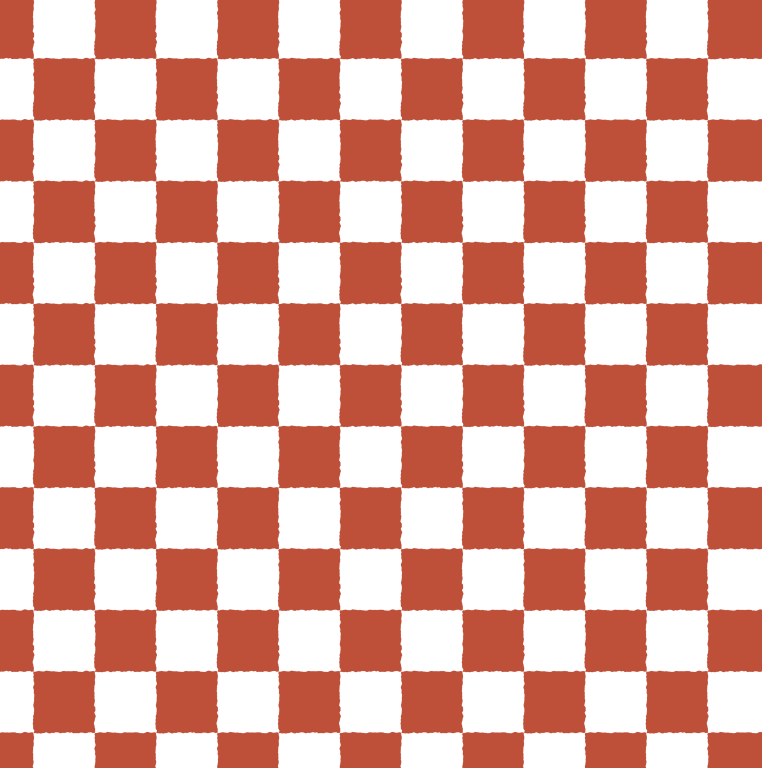
This pattern is drawn by a Shadertoy shader. Its source:

```glsl
// Terracotta and white checkerboard whose squares have rough, hand-cut edges.

const vec3 WHITE = vec3(1.0);
const vec3 TERRACOTTA = vec3(0.745, 0.31, 0.22);
const float CELL_SIZE = 0.0798;               // fraction of canvas height
const vec2 GRID_ORIGIN = vec2(0.0438, 0.0462);

// Hash without sine, 0 to 1
float hash(vec2 p) {
    vec3 q = fract(vec3(p.xyx) * 0.1031);
    q += dot(q, q.yzx + 33.33);
    return fract((q.x + q.y) * q.z);
}

// Smooth 1D value noise, -1 to 1
float noise(float x, float seed) {
    float i = floor(x);
    float f = x - i;
    float blend = f * f * (3.0 - 2.0 * f);
    return 2.0 * mix(hash(vec2(i + 50.0, seed)), hash(vec2(i + 51.0, seed)), blend) - 1.0;
}

// Displacement along one side: a slow drift with finer nicks
float edgeWobble(float along, float seed) {
    return 0.006 * noise(along * 5.0, seed)
         + 0.010 * noise(along * 17.0, seed + 11.0)
         + 0.005 * noise(along * 34.0, seed + 23.0);
}

// Distance to a unit square; each side has its own roughness
float roughSquare(vec2 p) {
    vec2 side = step(0.0, p);
    vec2 wobble = vec2(edgeWobble(p.y, 3.0 + side.x * 4.0),
                       edgeWobble(p.x, 13.0 + side.y * 4.0));
    vec2 d = abs(p) - 0.5 - wobble;
    return max(d.x, d.y);
}

// Distance to the nearest coloured square, including overlapping neighbours
float checkerDistance(vec2 grid) {
    vec2 cell = floor(grid);
    float nearest = 1.0;
    for (int y = -1; y <= 1; y++) {
        for (int x = -1; x <= 1; x++) {
            vec2 id = cell + vec2(x, y);
            if (mod(id.x + id.y, 2.0) < 0.5) {
                nearest = min(nearest, roughSquare(grid - id - 0.5));
            }
        }
    }
    return nearest;
}

void mainImage(out vec4 fragColor, in vec2 fragCoord) {
    vec2 grid = (fragCoord / iResolution.y - GRID_ORIGIN) / CELL_SIZE;
    float pixel = 1.0 / (iResolution.y * CELL_SIZE);

    float coverage = 1.0 - smoothstep(-0.7 * pixel, 0.7 * pixel, checkerDistance(grid));
    fragColor = vec4(mix(WHITE, TERRACOTTA, coverage), 1.0);
}
```
